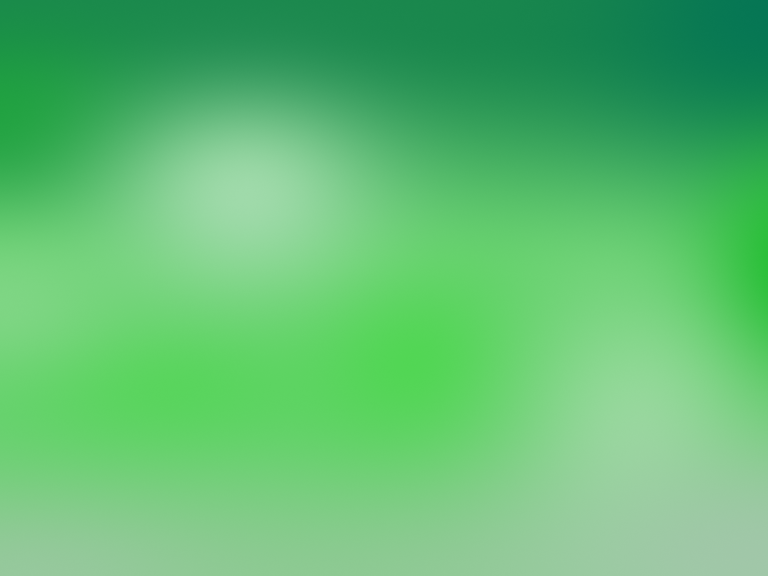
Give the GLSL for this background, as a WebGL 1 fragment shader.

```glsl
precision highp float;

// Soft green mesh gradient: a vertical blend from pale mint through leaf
// green to dark forest, tinted by broad elliptical Gaussian glows.
// Positions are fractions of the canvas, measured from the lower left.

uniform vec2 u_resolution;

#define FOREST vec3(0.10, 0.53, 0.30)
#define TEAL   vec3(0.02, 0.46, 0.33)
#define LEAF   vec3(0.41, 0.82, 0.44)
#define LIME   vec3(0.31, 0.84, 0.32)
#define VIVID  vec3(0.12, 0.74, 0.18)
#define SHADE  vec3(0.11, 0.64, 0.23)
#define FRESH  vec3(0.51, 0.84, 0.53)
#define MINT   vec3(0.60, 0.86, 0.62)
#define MIST   vec3(0.64, 0.86, 0.68)
#define SAGE   vec3(0.55, 0.79, 0.57)
#define HAZE   vec3(0.63, 0.78, 0.66)
#define DITHER 0.004

float hash(vec2 p) {
  return fract(sin(dot(p, vec2(12.9898, 78.233))) * 43758.5453);
}

// Weight of an elliptical glow, 1 at its centre.
float glow(vec2 p, vec2 centre, vec2 radius) {
  vec2 d = (p - centre) / radius;
  return exp(-dot(d, d));
}

void main() {
  vec2 p = gl_FragCoord.xy / u_resolution;

  // Vertical base
  vec3 color = mix(SAGE, LEAF, smoothstep(-0.02, 0.30, p.y));
  color = mix(color, FOREST, smoothstep(0.52, 0.95, p.y));

  // Darker upper corners
  color = mix(color, TEAL, glow(p, vec2(1.02, 0.98), vec2(0.22, 0.25)));
  color = mix(color, SHADE, 0.8 * glow(p, vec2(0.0, 0.80), vec2(0.18, 0.15)));

  // Saturated greens through the middle and at the right edge
  color = mix(color, LIME, 0.7 * glow(p, vec2(0.22, 0.34), vec2(0.20, 0.12)));
  color = mix(color, LIME, glow(p, vec2(0.54, 0.37), vec2(0.14, 0.16)));
  color = mix(color, VIVID, glow(p, vec2(1.04, 0.53), vec2(0.13, 0.20)));

  // Pale glows
  color = mix(color, FRESH, 0.85 * glow(p, vec2(0.0, 0.47), vec2(0.15, 0.12)));
  color = mix(color, MIST, 0.95 * glow(p, vec2(0.32, 0.66), vec2(0.17, 0.17)));
  color = mix(color, MINT, 0.95 * glow(p, vec2(0.83, 0.24), vec2(0.14, 0.25)));

  // Hazy lower corners
  color = mix(color, HAZE, glow(p, vec2(1.0, 0.02), vec2(0.35, 0.22)));
  color = mix(color, HAZE, 0.5 * glow(p, vec2(0.05, 0.0), vec2(0.20, 0.12)));

  // Faint dither against banding
  color += DITHER * (hash(p) - 0.5);
  gl_FragColor = vec4(color, 1.0);
}
```
